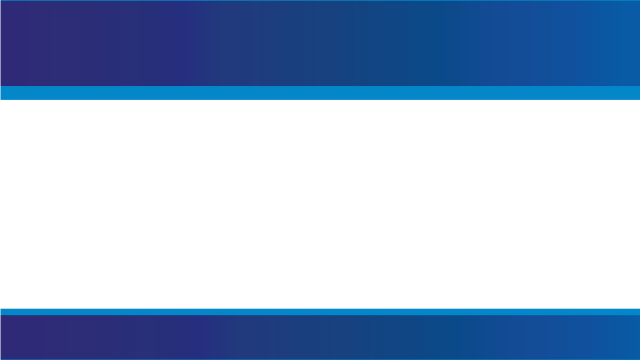
Give the GLSL for this background, as a Shadertoy shader.

```glsl
// Draws a white page between violet-to-blue header and footer bands with cyan trim.

// Blends a colour into the next gradient stop between two positions.
vec3 blendStop(vec3 base, vec3 next, float from, float to, float x) {
    return mix(base, next, clamp((x - from) / (to - from), 0.0, 1.0));
}

// Horizontal gradient shared by both bands.
vec3 bandGradient(float x) {
    vec3 color = vec3(0.185, 0.165, 0.465);
    color = blendStop(color, vec3(0.160, 0.185, 0.470), 0.03, 0.21, x);
    color = blendStop(color, vec3(0.145, 0.185, 0.500), 0.21, 0.29, x);
    color = blendStop(color, vec3(0.130, 0.225, 0.490), 0.29, 0.35, x);
    color = blendStop(color, vec3(0.085, 0.260, 0.500), 0.35, 0.53, x);
    color = blendStop(color, vec3(0.040, 0.290, 0.540), 0.53, 0.69, x);
    color = blendStop(color, vec3(0.080, 0.295, 0.590), 0.69, 0.79, x);
    color = blendStop(color, vec3(0.060, 0.320, 0.620), 0.79, 0.90, x);
    return blendStop(color, vec3(0.030, 0.355, 0.645), 0.90, 0.97, x);
}

// Smooth coverage of the interval from low to high.
float strip(float y, float low, float high, float pixel) {
    return clamp((y - low) / pixel + 0.5, 0.0, 1.0)
         * clamp((high - y) / pixel + 0.5, 0.0, 1.0);
}

void mainImage(out vec4 fragColor, in vec2 fragCoord) {
    vec2 uv = fragCoord / iResolution.xy;
    vec2 pixel = 1.0 / iResolution.xy;
    vec3 white = vec3(1.0);
    vec3 cyan = vec3(0.01, 0.53, 0.79);
    vec3 color = white;

    // Cyan panels, visible as trim around the bands
    color = mix(color, cyan, strip(uv.y, 0.7225, 1.1, pixel.y));
    color = mix(color, cyan, strip(uv.y, -0.1, 0.1425, pixel.y));

    // Header and footer bands, the footer gradient shifted slightly right
    color = mix(color, bandGradient(uv.x), strip(uv.y, 0.7610, 0.9980, pixel.y));
    color = mix(color, bandGradient(uv.x - 0.025), strip(uv.y, 0.0015, 0.1245, pixel.y));

    // Narrow white margin on the left
    color = mix(white, color, clamp((uv.x - 0.0008) / pixel.x + 0.5, 0.0, 1.0));

    fragColor = vec4(color, 1.0);
}
```
